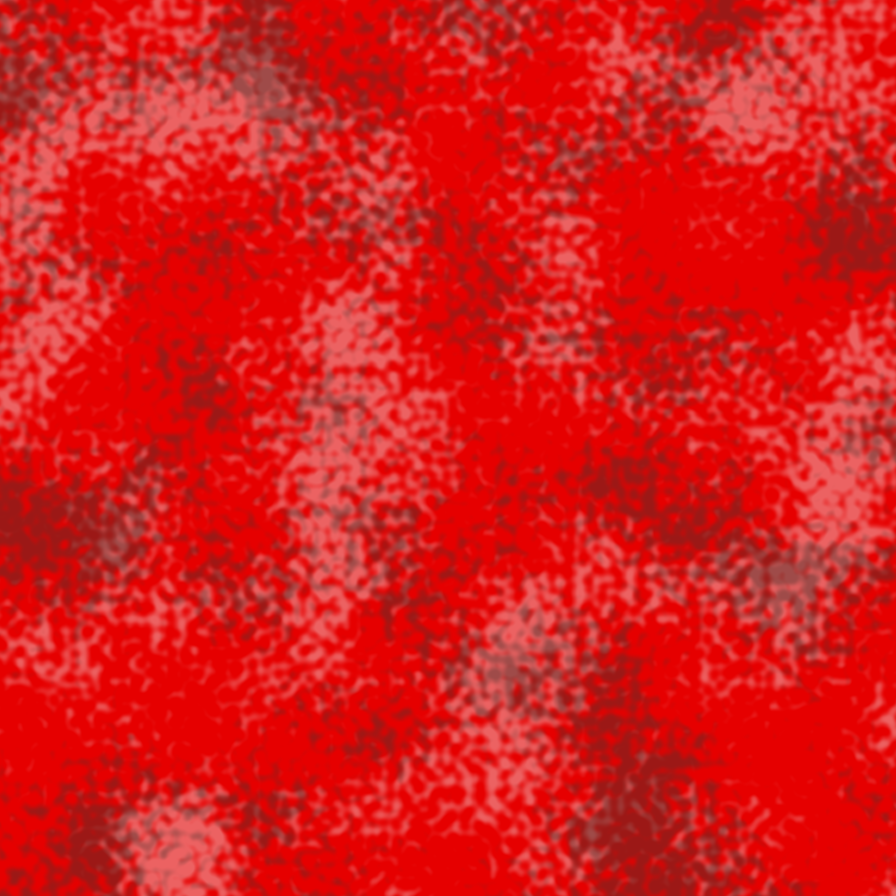
Give the GLSL for this texture, as a WebGL 1 fragment shader.

```glsl
precision highp float;

uniform vec2 u_resolution;

#define CLOUD_SCALE 5.5
#define GRAIN_SCALE 72.0
#define GRAIN_AMOUNT 0.8
#define COVER_START -0.1
#define COVER_FULL 0.6
#define LIGHT_OPACITY 0.48
#define DARK_OPACITY 0.48
#define BASE_RED vec3(0.902, 0.0, 0.0)
#define PALE_PINK vec3(0.95, 0.8, 0.8)
#define DULL_BROWN vec3(0.3, 0.2, 0.18)

// Unit gradient for a lattice point
vec2 gradientAt(vec2 cell) {
  vec3 p = fract(vec3(cell.xyx) * vec3(0.1031, 0.1030, 0.0973));
  p += dot(p, p.yzx + 33.33);
  float angle = 6.28318 * fract((p.x + p.y) * p.z);
  return vec2(cos(angle), sin(angle));
}

float gradientNoise(vec2 p) {
  vec2 cell = floor(p);
  vec2 f = fract(p);
  vec2 w = f * f * f * (f * (f * 6.0 - 15.0) + 10.0);
  vec2 right = vec2(1.0, 0.0);
  vec2 up = vec2(0.0, 1.0);
  float bottom = mix(dot(gradientAt(cell), f),
                     dot(gradientAt(cell + right), f - right), w.x);
  float top = mix(dot(gradientAt(cell + up), f - up),
                  dot(gradientAt(cell + 1.0), f - 1.0), w.x);
  return mix(bottom, top, w.y);
}

// Broad patches with a little mid-sized break-up
float clouds(vec2 p) {
  float sum = 0.0;
  float amplitude = 1.0;
  for (int octave = 0; octave < 3; octave++) {
    sum += amplitude * gradientNoise(p);
    p = mat2(1.6, 1.2, -1.2, 1.6) * p + 17.3;
    amplitude *= 0.45;
  }
  return sum;
}

// Patch that is solid in its core and dissolves into specks at its rim
float speckledPatch(vec2 uv, vec2 seed) {
  float cloud = clouds(uv * CLOUD_SCALE + seed);
  float grain = gradientNoise(uv * GRAIN_SCALE + seed * 3.7);
  return smoothstep(COVER_START, COVER_FULL, cloud + GRAIN_AMOUNT * grain);
}

void main() {
  vec2 uv = gl_FragCoord.xy / min(u_resolution.x, u_resolution.y);

  float light = speckledPatch(uv, vec2(12.4, 41.7));
  float dark = speckledPatch(uv, vec2(73.6, 28.3));

  vec3 color = mix(BASE_RED, PALE_PINK, LIGHT_OPACITY * light);
  color = mix(color, DULL_BROWN, DARK_OPACITY * dark);

  gl_FragColor = vec4(color, 1.0);
}
```
